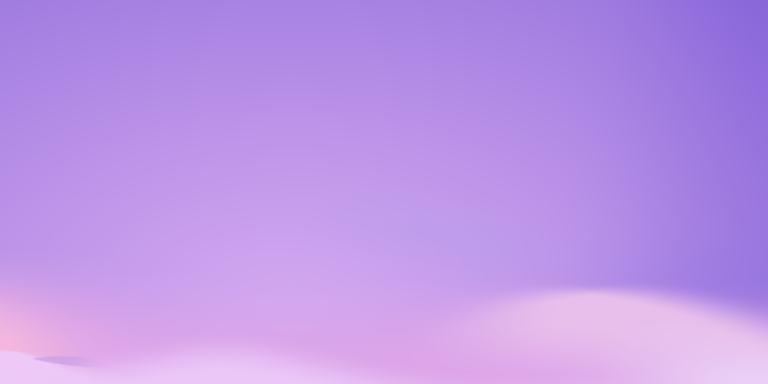
This background is drawn by a WebGL 1 fragment shader. Its source:

```glsl
precision highp float;
// Soft violet sky lit by a broad lilac glow, above blurred pink hills and pale waves.
// Each layer is a crest curve or an elliptical glow, mixed from back to front
// in canvas units (0..1 on both axes).

uniform vec2 u_resolution;

const vec3 VIOLET = vec3(0.60, 0.46, 0.87);
const vec3 LILAC  = vec3(0.83, 0.66, 0.94);
const vec3 BLUE   = vec3(0.73, 0.62, 0.93);
const vec3 INDIGO = vec3(0.57, 0.46, 0.88);
const vec3 ORCHID = vec3(0.87, 0.65, 0.91);
const vec3 PEACH  = vec3(0.98, 0.74, 0.86);
const vec3 BLUSH  = vec3(0.91, 0.745, 0.92);
const vec3 PALE   = vec3(0.93, 0.80, 0.98);
const vec3 MIST   = vec3(0.92, 0.83, 0.97);
const vec3 LEAF   = vec3(0.77, 0.62, 0.90);

float bell(float x, float center, float width) {
  float d = (x - center) / width;
  return exp(-d * d);
}

// Elliptical glow, tilted by shearing y along x.
float glow(vec2 p, vec2 center, vec2 radius, float tilt) {
  vec2 d = p - center;
  d.y -= tilt * d.x;
  d /= radius;
  return exp(-dot(d, d));
}

// Coverage of the area below a crest, with a blurred edge.
float below(float y, float crest, float blur) {
  return 1.0 - smoothstep(crest - blur, crest + blur, y);
}

vec3 sky(vec2 p) {
  vec2 d = (p - vec2(0.38, 0.20)) * vec2(1.22, 1.02);
  float light = 1.08 - sqrt(dot(d, d) + 0.015);
  light -= 0.26 * smoothstep(0.72, 1.02, p.x);
  vec3 color = mix(VIOLET, LILAC, light);
  color = mix(color, BLUE, 0.5 * glow(p, vec2(0.56, 0.39), vec2(0.17, 0.09), -0.35));
  return mix(color, INDIGO, 0.4 * glow(p, vec2(1.0, 0.24), vec2(0.20, 0.14), 0.0));
}

// Orchid haze along the ground, with a warm light on the left.
vec3 addHaze(vec3 color, vec2 p) {
  float crest = 0.15 + 0.09 * bell(p.x, 0.0, 0.20) + 0.03 * bell(p.x, 0.6, 0.15);
  color = mix(color, ORCHID, 0.9 * below(p.y, crest, 0.13));
  return mix(color, PEACH, 0.8 * glow(p, vec2(-0.02, 0.11), vec2(0.12, 0.13), -0.6));
}

// Blush hill on the right: crisp at its top, blurred down both sides.
vec3 addHill(vec3 color, vec2 p) {
  float offset = p.x - 0.77;
  float crest = 0.243 - 1.9 * offset * offset;
  float blur = 0.016 + 0.26 * abs(offset);
  float cover = below(p.y, crest, blur) * smoothstep(0.50, 0.74, p.x);
  float body = smoothstep(0.0, 0.17, p.y + 0.25 * max(offset, 0.0));
  color = mix(color, mix(ORCHID, BLUSH, body), cover);
  return mix(color, MIST, 0.95 * glow(p, vec2(1.0, -0.01), vec2(0.17, 0.10), -0.2));
}

// Pale wave across the lower left.
vec3 addWave(vec3 color, vec2 p) {
  float crest = 0.012 - 0.04 * smoothstep(0.4, 0.65, p.x)
    + 0.07 * bell(p.x, 0.29, 0.14) + 0.074 * bell(p.x, 0.0, 0.09);
  float blur = mix(0.005, 0.06, smoothstep(0.02, 0.18, p.x));
  return mix(color, PALE, 0.88 * below(p.y, crest, blur));
}

// Thin violet leaf where the waves overlap, fading to the right.
vec3 addLeaf(vec3 color, vec2 p) {
  float s = (p.x - 0.04) / 0.11;
  float bow = s * (1.0 - s);
  float top = 0.066 + 0.05 * bow - 0.015 * s;
  float bottom = 0.066 - 0.024 * s - 0.025 * bow;
  float inside = below(p.y, top, 0.004) * (1.0 - below(p.y, bottom, 0.003));
  float fade = smoothstep(0.0, 0.05, s) * (1.0 - smoothstep(0.35, 1.0, s));
  return mix(color, LEAF, 0.7 * inside * fade);
}

void main() {
  vec2 p = gl_FragCoord.xy / u_resolution;
  vec3 color = sky(p);
  color = addHaze(color, p);
  color = addHill(color, p);
  color = addWave(color, p);
  color = addLeaf(color, p);
  gl_FragColor = vec4(color, 1.0);
}
```
